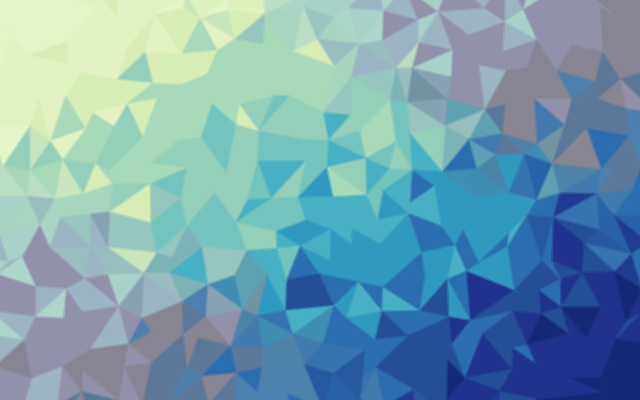
Reproduce this background procedurally as a Shadertoy shader.

```glsl
const float ROWS = 13.5;        // mesh cells per canvas height
const float JITTER = 0.37;      // vertex displacement in cells
const float SEAM = 0.024;       // half width of the blended seams in cells
const int LEVELS = 12;

// Diagonal ramp, from pale cream to navy
const vec3 VIVID[LEVELS] = vec3[LEVELS](
    vec3(0.90, 0.96, 0.78), vec3(0.89, 0.95, 0.76), vec3(0.84, 0.93, 0.71),
    vec3(0.66, 0.85, 0.72), vec3(0.58, 0.81, 0.73), vec3(0.45, 0.77, 0.74),
    vec3(0.28, 0.69, 0.76), vec3(0.19, 0.60, 0.75), vec3(0.17, 0.43, 0.69),
    vec3(0.14, 0.31, 0.59), vec3(0.12, 0.20, 0.55), vec3(0.08, 0.16, 0.46));

// Greyed ramp for the two remaining corners
const vec3 MUTED[LEVELS] = vec3[LEVELS](
    vec3(0.90, 0.96, 0.78), vec3(0.84, 0.93, 0.71), vec3(0.67, 0.84, 0.79),
    vec3(0.66, 0.82, 0.78), vec3(0.61, 0.71, 0.76), vec3(0.57, 0.57, 0.67),
    vec3(0.53, 0.52, 0.57), vec3(0.36, 0.47, 0.60), vec3(0.30, 0.50, 0.68),
    vec3(0.17, 0.43, 0.69), vec3(0.14, 0.31, 0.59), vec3(0.08, 0.16, 0.46));

float hash(vec2 p) {
    return fract(sin(dot(p, vec2(127.1, 311.7))) * 43758.5453);
}

vec2 meshVertex(vec2 id) {
    vec2 offset = vec2(hash(id), hash(id + 57.3)) * 2.0 - 1.0;
    return id + JITTER * offset;
}

float cross2(vec2 a, vec2 b) {
    return a.x * b.y - a.y * b.x;
}

// Signed distance to the line a-b, positive on its right
float lineDistance(vec2 p, vec2 a, vec2 b) {
    return cross2(p - a, normalize(b - a));
}

// Negative inside a counter-clockwise triangle
float triangleDistance(vec2 p, vec2 a, vec2 b, vec2 c) {
    return max(lineDistance(p, a, b),
               max(lineDistance(p, b, c), lineDistance(p, c, a)));
}

// Flat facet colour at a canvas position in 0..1
vec3 facetColor(vec2 uv, float seed) {
    float along = 0.5 * (uv.x + 1.0 - uv.y);
    float across = abs(uv.x + uv.y - 1.0);
    float noise = 2.0 * seed - 1.0;
    float calm = 1.0 - 0.55 * abs(2.0 * along - 1.0);
    along += 0.21 * calm * noise * noise * noise;
    int level = clamp(int(along * float(LEVELS)), 0, LEVELS - 1);
    float grey = smoothstep(0.22, 0.58, across + 0.16 * (fract(seed * 7.3) - 0.5));
    grey = floor(grey * 3.0 + 0.5) / 3.0;
    return mix(VIVID[level], MUTED[level], grey);
}

// Colour in rgb and coverage in w, ready for a weighted sum
vec4 facet(vec2 p, vec2 a, vec2 b, vec2 c, vec2 meshSize, float seed, float pixel) {
    float d = triangleDistance(p, a, b, c) - SEAM;
    float coverage = 1.0 - smoothstep(-0.5 * pixel, 0.5 * pixel, d);
    vec2 uv = (a + b + c) / (3.0 * meshSize);
    return vec4(facetColor(uv, seed), 1.0) * coverage;
}

// Two facets of one cell, split along its shorter diagonal
vec4 cellFacets(vec2 p, vec2 id, vec2 meshSize, float pixel) {
    vec2 a = meshVertex(id);
    vec2 b = meshVertex(id + vec2(1.0, 0.0));
    vec2 c = meshVertex(id + vec2(1.0, 1.0));
    vec2 d = meshVertex(id + vec2(0.0, 1.0));
    float seed1 = hash(id + 13.7);
    float seed2 = hash(id + 91.2);
    if (distance(a, c) < distance(b, d)) {
        return facet(p, a, b, c, meshSize, seed1, pixel)
             + facet(p, a, c, d, meshSize, seed2, pixel);
    }
    return facet(p, a, b, d, meshSize, seed1, pixel)
         + facet(p, b, c, d, meshSize, seed2, pixel);
}

void mainImage(out vec4 fragColor, in vec2 fragCoord) {
    float pixel = ROWS / iResolution.y;
    vec2 p = fragCoord * pixel;
    vec2 meshSize = iResolution.xy * pixel;

    // Overlapping facets average into thin seams
    vec4 sum = vec4(facetColor(p / meshSize, 0.5), 1.0) * 0.001;
    for (int y = -1; y <= 1; y++) {
        for (int x = -1; x <= 1; x++) {
            vec2 id = floor(p) + vec2(x, y);
            sum += cellFacets(p, id, meshSize, pixel);
        }
    }
    fragColor = vec4(sum.rgb / sum.w, 1.0);
}
```
